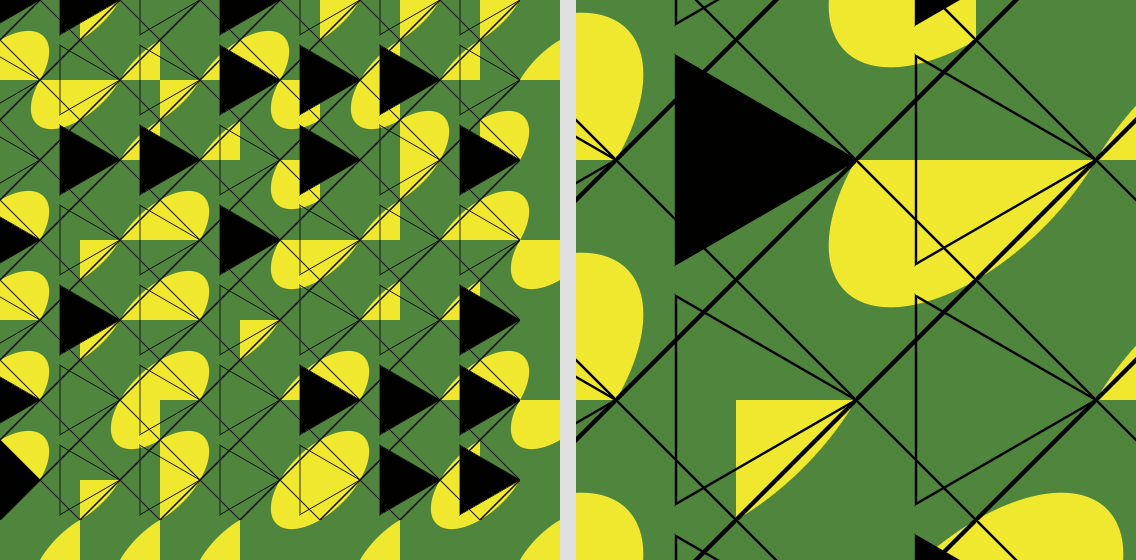
Left, the full canvas; right, a detail of the centre.
Reproduce this pattern procedurally as a WebGL 1 fragment shader.

```glsl
precision highp float;
uniform vec2 u_resolution;

float hash(vec2 p) {
  return fract(sin(dot(p, vec2(12.9898, 78.233))) * 43758.5453);
}

// Antialiased coverage of a signed distance
float cover(float dist, float pixel) {
  return clamp(0.5 - dist / pixel, 0.0, 1.0);
}

// Ellipse leaning along the rising diagonal, crossing both axes at 0.5
float leaningEllipse(vec2 p) {
  float field = dot(p, p) - 1.16 * p.x * p.y - 0.25;
  vec2 slope = 2.0 * p - 1.16 * p.yx;
  return field / max(length(slope), 0.001);
}

float diamond(vec2 p) {
  return (abs(p.x) + abs(p.y) - 0.5) * 0.7071;
}

// Equilateral triangle pointing right
float triangle(vec2 p) {
  return max(-p.x, 0.5 * p.x + 0.866 * abs(p.y)) - 0.25;
}

// Each cell keeps ellipse quarters at one corner or at two opposite ones
float quarters(vec2 cell, vec2 f) {
  float pick = hash(cell + 3.7);
  if (pick < 0.31) return leaningEllipse(f);
  if (pick < 0.52) return leaningEllipse(f - 1.0);
  float dist = leaningEllipse(f - vec2(1.0, 0.0));
  if (pick < 0.86) dist = min(dist, leaningEllipse(f - vec2(0.0, 1.0)));
  return dist;
}

void main() {
  vec2 q = gl_FragCoord.xy / u_resolution * 7.0;
  float pixel = 7.0 / min(u_resolution.x, u_resolution.y);

  vec3 color = vec3(0.31, 0.52, 0.24);
  color = mix(color, vec3(0.94, 0.91, 0.18), cover(quarters(floor(q), fract(q)), pixel));

  // Polygons are centred on the cell corners
  vec2 node = floor(q + 0.5);
  vec2 p = q - node;
  float diamondDist = diamond(p);
  float triangleDist = triangle(p);

  // Rising diamond edges are heavier than the falling ones
  float halfWidth = p.x * p.y < 0.0 ? 0.009 : 0.005;
  float ink = cover(abs(diamondDist) - halfWidth, pixel);
  ink = max(ink, cover(abs(triangleDist) - 0.005, pixel));

  // Some polygons are filled solid
  float fill = hash(node + 11.3);
  if (fill < 0.29) ink = max(ink, cover(triangleDist, pixel));
  else if (fill < 0.33) ink = max(ink, cover(diamondDist, pixel));

  // The right and bottom borders carry no polygons
  ink *= step(node.x, 6.5) * step(0.5, node.y);

  gl_FragColor = vec4(mix(color, vec3(0.005, 0.005, 0.0), ink), 1.0);
}
```
